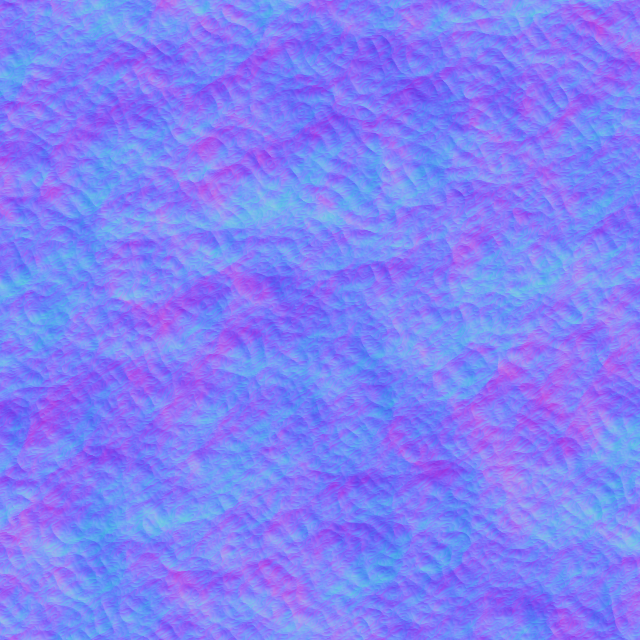
Reproduce this texture map procedurally as a Shadertoy shader.

```glsl
// Tangent-space normal map of rough, crumpled, slanted rock.
// Octaves of stretched gradient noise are summed as slopes, some folded into
// creases; thin diagonal scrapes tilt the surface before it is encoded.

const int   OCTAVES        = 6;
const int   CROSS_OCTAVE   = 3;      // this octave runs along the scrapes
const float BASE_FREQUENCY = 5.0;    // cells per canvas height
const float BASE_SLOPE     = 0.15;
const float SLOPE_GAIN     = 0.96;   // slope kept from octave to octave
const vec2  AXIS_GAIN      = vec2(0.88, 1.04);
const float GRAIN_ANGLE    = 0.62;   // direction of the broad bands
const float ANGLE_SPREAD   = 0.14;   // per-octave wander of that direction
const float GRAIN_STRETCH  = 0.64;   // frequency along the bands
const float CRUMPLE        = 1.0;    // shift of fine grain by coarse slopes
const float CREASE_SOFTNESS = 0.05;

const float SCRAPE_ANGLE   = -0.62;
const vec2  SCRAPE_CELLS   = vec2(3.6, 17.0);  // along, across
const vec2  SCRAPE_TILT    = vec2(0.22, -0.15);
const vec2  NEUTRAL_TILT   = vec2(-0.02, 0.02);
const float BLUE_LEVEL     = 0.985;

float hash(vec2 cell) {
    return fract(sin(dot(cell, vec2(127.1, 311.7))) * 43758.5453);
}

vec2 cellGradient(vec2 cell) {
    float angle = 6.28319 * hash(cell);
    return vec2(cos(angle), sin(angle));
}

// Turns canvas axes into axes along and across a direction.
mat2 rotation(float angle) {
    float c = cos(angle), s = sin(angle);
    return mat2(c, -s, s, c);
}

// Gradient noise: value in x, analytic derivative in yz.
vec3 noiseWithSlope(vec2 p) {
    vec2 i = floor(p), f = fract(p);
    vec2 u = f * f * f * (f * (f * 6.0 - 15.0) + 10.0);
    vec2 du = 30.0 * f * f * (f * (f - 2.0) + 1.0);

    vec2 ga = cellGradient(i);
    vec2 gb = cellGradient(i + vec2(1.0, 0.0));
    vec2 gc = cellGradient(i + vec2(0.0, 1.0));
    vec2 gd = cellGradient(i + vec2(1.0, 1.0));
    float a = dot(ga, f);
    float b = dot(gb, f - vec2(1.0, 0.0));
    float c = dot(gc, f - vec2(0.0, 1.0));
    float d = dot(gd, f - vec2(1.0, 1.0));

    float value = mix(mix(a, b, u.x), mix(c, d, u.x), u.y);
    vec2 slope = mix(mix(ga, gb, u.x), mix(gc, gd, u.x), u.y)
               + du * (u.yx * (a - b - c + d) + vec2(b, c) - a);
    return vec3(value, slope);
}

// Slope of the layered rock surface.
vec2 rockSlope(vec2 p) {
    vec2 total = vec2(0.0);
    float frequency = BASE_FREQUENCY, weight = BASE_SLOPE;
    for (int i = 0; i < OCTAVES; i++) {
        float k = float(i);
        float angle = GRAIN_ANGLE + ANGLE_SPREAD * sin(k * 2.4);
        if (i == CROSS_OCTAVE) angle = SCRAPE_ANGLE;
        mat2 grain = mat2(GRAIN_STRETCH, 0.0, 0.0, 1.0) * rotation(angle);
        vec2 q = p * frequency + CRUMPLE * total;
        vec3 n = noiseWithSlope(grain * q + k * vec2(17.3, 9.7));

        // Fold every other octave into sharp creases.
        float fold = i % 2 == 1 ? n.x / sqrt(n.x * n.x + CREASE_SOFTNESS * CREASE_SOFTNESS) : 1.0;
        // Fade grain that is too fine for the canvas.
        float visible = 1.0 - smoothstep(0.4, 0.9, frequency / iResolution.y);

        total += weight * visible * fold * (n.yz * grain);
        frequency *= 2.0;
        weight *= SLOPE_GAIN;
    }
    return total * AXIS_GAIN;
}

// Coverage of the long diagonal scrapes, broad and thin.
float scrapes(vec2 p) {
    vec2 q = rotation(SCRAPE_ANGLE) * p;
    float broad = noiseWithSlope(q * SCRAPE_CELLS + 41.0).x;
    float thin = noiseWithSlope(q * SCRAPE_CELLS * 2.3 + 73.0).x;
    return smoothstep(0.2, 0.5, broad) + 0.8 * smoothstep(0.24, 0.5, thin);
}

void mainImage(out vec4 fragColor, in vec2 fragCoord) {
    vec2 p = fragCoord / iResolution.y;
    vec2 slope = rockSlope(p);
    vec2 roughened = p + 0.02 * slope;
    vec2 tilt = slope + SCRAPE_TILT * scrapes(roughened) + NEUTRAL_TILT;

    // Encode the unit normal as colour.
    vec3 normal = normalize(vec3(tilt, 1.0));
    vec3 colour = normal * 0.5 + 0.5;
    colour.b *= BLUE_LEVEL;
    fragColor = vec4(colour, 1.0);
}
```
